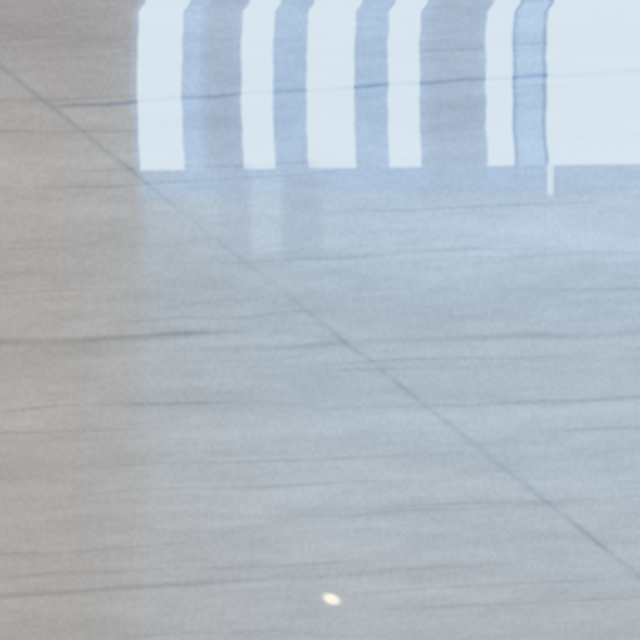
This texture is drawn by a WebGL 1 fragment shader. Its source:

```glsl
precision highp float;
uniform vec2 u_resolution;

const vec3 WARM_STONE = vec3(0.668, 0.662, 0.656);
const vec3 DARK_STONE = vec3(0.618, 0.608, 0.608);
const vec3 NEAR_STONE = vec3(0.685, 0.708, 0.730);
const vec3 COOL_STONE = vec3(0.675, 0.732, 0.777);
const vec3 SKY_SHEEN = vec3(0.703, 0.775, 0.842);
const vec3 MULLION = vec3(0.660, 0.750, 0.855);
const vec3 GREY_PIER = vec3(0.648, 0.702, 0.772);
const vec3 PALE_FRAME = vec3(0.715, 0.805, 0.905);
const vec3 FRAME_EDGE = vec3(0.590, 0.690, 0.800);
const vec3 PANE = vec3(0.850, 0.902, 0.938);
const vec3 LAMP = vec3(1.0, 0.97, 0.90);
const float SHEEN_LEFT = 0.222;
const float GRAIN_SLOPE = 0.045;
const float GRAIN_STRENGTH = 0.085;
const float STREAK_COUNT = 30.0;
const float STREAK_DEPTH = 0.040;
const float EDGE = 0.004;

float hash(vec2 p) {
  p = fract(p * vec2(0.1031, 0.1137));
  p += dot(p, p.yx + 33.33);
  return fract((p.x + p.y) * p.x * 91.7);
}

float noise(vec2 p) {
  vec2 i = floor(p);
  vec2 f = fract(p);
  f = f * f * (3.0 - 2.0 * f);
  return mix(mix(hash(i), hash(i + vec2(1.0, 0.0)), f.x),
             mix(hash(i + vec2(0.0, 1.0)), hash(i + 1.0), f.x), f.y);
}

// Soft interval: one between a and b
float span(float x, float a, float b, float soft) {
  return smoothstep(a - soft, a + soft, x) - smoothstep(b - soft, b + soft, x);
}

// Short streaks stretched along the stone grain
float grain(vec2 p) {
  vec2 q = vec2(p.x, p.y - GRAIN_SLOPE * p.x + 0.008 * noise(p * 6.0));
  float sum = 0.0;
  float weight = 0.35;
  vec2 scale = vec2(2.5, 19.0);
  for (int i = 0; i < 4; i++) {
    sum += weight * (noise(q * scale + float(i) * 17.3) - 0.5);
    scale *= vec2(2.1, 1.95);
    weight *= 0.9;
  }
  return sum;
}

// Broken dark vein starting at height y0 when x = 0
float vein(vec2 p, float y0, float slope, float a, float b, float width) {
  float d = p.y - y0 - slope * p.x - 0.008 * (noise(vec2(p.x * 11.0, y0 * 50.0)) - 0.5);
  float broken = 0.35 + 0.65 * noise(vec2(p.x * 14.0, y0 * 90.0));
  return exp(-d * d / (width * width)) * span(p.x, a, b, 0.08) * broken;
}

// Scattered thin streaks, one per slice of height
float streaks(vec2 p) {
  float sum = 0.0;
  for (float i = 0.0; i < STREAK_COUNT; i++) {
    float start = 1.1 * hash(vec2(i, 3.7)) - 0.2;
    float reach = 0.2 + 0.4 * hash(vec2(i, 8.1));
    float y0 = (i + hash(vec2(i, 5.3))) / STREAK_COUNT - 0.03;
    sum += vein(p, y0, 0.03 + 0.03 * hash(vec2(i, 9.9)), start, start + reach, 0.003);
  }
  return sum;
}

vec3 stone(vec2 p) {
  vec3 warm = mix(WARM_STONE, DARK_STONE, smoothstep(0.78, 1.0, p.y));
  vec3 cool = mix(NEAR_STONE, COOL_STONE, smoothstep(0.0, 0.5, p.y + 0.2 * (p.x - 0.5)));
  cool = mix(cool, SKY_SHEEN, smoothstep(0.46, 0.70, p.y + 0.12 * (p.x - 0.6)));
  float rim = smoothstep(SHEEN_LEFT - 0.014, SHEEN_LEFT + 0.014, p.x);
  float sheen = mix(0.38, 0.55, smoothstep(0.4, 0.75, p.y)) * rim;
  return mix(warm, cool, mix(sheen, 1.0, smoothstep(0.06, 0.54, p.x)));
}

// Panes and the piers between them; lean bends the upright edges
vec3 reflectWindows(vec3 col, vec2 p) {
  float lean = 0.009 * smoothstep(0.980, 0.998, p.y) - 0.003 * span(p.y, 0.78, 0.97, 0.04)
             + 0.003 * (noise(vec2(p.x * 8.0, p.y * 45.0)) - 0.5);
  float x = p.x - lean;
  float sill = 0.730 + 0.013 * p.x;
  float above = smoothstep(sill - EDGE, sill + EDGE, p.y);
  float fade = smoothstep(0.66, 0.78, p.y);

  col = mix(col, MULLION, 0.8 * fade * span(x, 0.285, 0.86, 0.008));
  col = mix(col, GREY_PIER, 0.7 * fade * (span(x, 0.323, 0.378, 0.014) + span(x, 0.67, 0.755, 0.02)));
  col = mix(col, MULLION, 0.45 * above * span(x, 0.208, 0.220, 0.006));
  col = mix(col, PALE_FRAME, 0.85 * above * span(x, 0.812, 0.850, 0.005));
  col = mix(col, PALE_FRAME, 0.35 * above * span(x, 0.289, 0.315, 0.006));
  col = mix(col, FRAME_EDGE, 0.5 * above * (span(x, 0.804, 0.809, 0.003) + span(x, 0.851, 0.857, 0.003)));

  float panes = span(x, 0.218, 0.288, EDGE) + span(x, 0.380, 0.430, EDGE)
              + span(x, 0.482, 0.557, EDGE) + span(x, 0.609, 0.659, EDGE)
              + span(x, 0.762, 0.804, EDGE) + span(x, 0.857, 1.1, EDGE);
  col = mix(col, PANE, 0.97 * above * panes);

  // Band under the sill, faint lower piers and a bright sliver
  float under = span(p.y, sill - 0.04, sill, 0.006) * span(p.x, 0.22, 1.1, 0.01);
  col = mix(col, MULLION, 0.45 * under);
  float lower = span(p.y, 0.60, sill, 0.02);
  col = mix(col, GREY_PIER, 0.45 * lower * (span(p.x, 0.342, 0.390, 0.01) + span(p.x, 0.442, 0.500, 0.014)));
  col = mix(col, PANE, 0.12 * lower * span(p.x, 0.392, 0.440, 0.006));
  return mix(col, PANE, 0.8 * span(p.y, 0.695, 0.745, 0.006) * span(p.x, 0.855, 0.865, 0.003));
}

void main() {
  vec2 p = gl_FragCoord.xy / u_resolution;
  vec3 col = reflectWindows(stone(p), p);
  float glare = smoothstep(0.74, 0.84, col.r);

  // Stone texture, quieter beneath the bright panes
  float shade = GRAIN_STRENGTH * grain(p) + 0.026 * (noise(p * 190.0) - 0.5);
  shade += 0.008 - STREAK_DEPTH * streaks(p);
  shade -= 0.085 * vein(p, 0.463, 0.045, -0.1, 0.36, 0.006);
  shade -= 0.060 * vein(p, 0.442, 0.038, 0.30, 1.1, 0.006);
  shade -= 0.065 * vein(p, 0.341, 0.037, 0.52, 1.1, 0.004);
  shade -= 0.055 * vein(p, 0.567, 0.058, 0.36, 0.78, 0.004);
  shade -= 0.055 * vein(p, 0.068, 0.065, -0.1, 0.75, 0.005);
  col += shade * mix(1.0, 0.22, glare);

  // Tile joints, soft and worn away in places
  float diagonal = (p.y - 0.896 + 0.797 * p.x) * 0.782 + 0.004 * (noise(p * 24.0) - 0.5);
  float worn = (0.35 + 0.65 * noise(p * 30.0)) * (1.0 - 0.7 * span(p.x, 0.24, 0.50, 0.06));
  col -= vec3(0.085, 0.068, 0.052) * exp(-diagonal * diagonal / 0.000022) * worn * (1.0 - glare);
  float cross = p.y - 0.826 - 0.075 * p.x + 0.012 * p.x * p.x + 0.004 * (noise(p * 18.0) - 0.5);
  float crossWear = smoothstep(0.07, 0.11, p.x) * (0.35 + 0.65 * noise(p * 16.0));
  col -= vec3(0.15, 0.11, 0.075) * exp(-cross * cross / 0.000013) * crossWear * mix(1.0, 0.3, glare);

  // Lamp glint
  vec2 glint = (p - vec2(0.518, 0.064)) / vec2(0.016, 0.010);
  glint.y += 0.35 * glint.x;
  float r = length(glint);
  col = mix(col, LAMP, 0.9 * (1.0 - smoothstep(0.4, 1.2, r)) + 0.10 * exp(-0.5 * r * r));
  gl_FragColor = vec4(clamp(col, 0.0, 1.0), 1.0);
}
```
